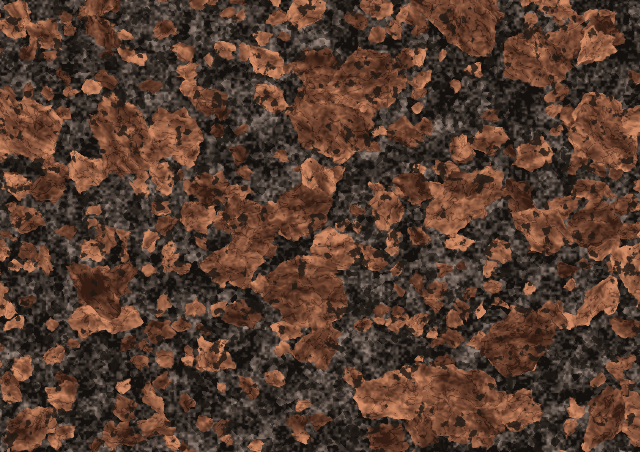
Write a Shadertoy shader that draws this texture.

```glsl
// Polished brown granite: a dark speckled matrix of tiny mineral grains, overlaid
// with three sizes of ragged, many-sided feldspar crystals. Each crystal has its
// own tone, cleavage streaks and dark cracks. Lengths are in canvas heights.

const vec3 BLACK_MICA = vec3(0.075, 0.062, 0.050);
const vec3 CHARCOAL   = vec3(0.28, 0.24, 0.215);
const vec3 PALE_GREY  = vec3(0.54, 0.47, 0.43);
const vec3 DEEP_BROWN = vec3(0.21, 0.115, 0.075);
const vec3 RUST       = vec3(0.45, 0.275, 0.195);
const vec3 SALMON     = vec3(0.76, 0.50, 0.36);

// Four random values in 0..1 for an integer cell and a seed
vec4 hash4(vec2 cell, float seed) {
    uvec4 v = uvec4(ivec4(ivec2(cell), int(seed), 17));
    v = v * 1664525u + 1013904223u;
    v += v.yzxy * v.wxyz;
    v ^= v >> 16u;
    v += v.yzxy * v.wxyz;
    v ^= v >> 15u;
    return vec4(v & 0xffffu) / 65535.0;
}

float noise(vec2 p, float seed) {
    vec2 i = floor(p), f = fract(p);
    f = f * f * (3.0 - 2.0 * f);
    float low  = mix(hash4(i, seed).x, hash4(i + vec2(1, 0), seed).x, f.x);
    float high = mix(hash4(i + vec2(0, 1), seed).x, hash4(i + vec2(1, 1), seed).x, f.x);
    return mix(low, high, f.y);
}

float fbm(vec2 p, float seed) {
    float sum = 0.0, amp = 0.533;
    for (int i = 0; i < 4; i++) {
        sum += amp * noise(p, seed + float(i));
        p = mat2(1.6, 1.2, -1.2, 1.6) * p;
        amp *= 0.5;
    }
    return sum;
}

vec2 rotate(vec2 p, float angle) {
    float c = cos(angle), s = sin(angle);
    return vec2(c * p.x - s * p.y, s * p.x + c * p.y);
}

vec3 ramp(float t, vec3 low, vec3 middle, vec3 high) {
    t = clamp(t, 0.0, 1.1) * 2.0;
    return t < 1.0 ? mix(low, middle, t) : mix(middle, high, t - 1.0);
}

// Random tone of the nearest grain in a jittered grid
float grainTone(vec2 p, float seed) {
    float nearest = 9.0, tone = 0.0;
    for (int k = 0; k < 9; k++) {
        vec2 cell = floor(p) + vec2(k % 3, k / 3) - 1.0;
        vec4 h = hash4(cell, seed);
        float d = length(cell + h.xy - p);
        if (d < nearest) { nearest = d; tone = h.z; }
    }
    return tone;
}

// Signed distance to an irregular convex polygon
float polygonDistance(vec2 q, float radius, vec2 cell, float seed) {
    float d = -1.0;
    for (int k = 0; k < 7; k++) {
        vec4 h = hash4(cell, seed + float(k));
        float angle = (float(k) + 0.7 * h.x) * 6.2832 / 7.0;
        d = max(d, dot(q, vec2(cos(angle), sin(angle))) - radius * mix(0.72, 1.15, h.y));
    }
    return d;
}

vec3 matrixColor(vec2 p) {
    float tone = 0.34 + 0.5 * (grainTone(p / 0.015, 3.0) - 0.5);
    tone += 1.1 * (fbm(p * 32.0, 11.0) - 0.5);
    tone += 0.75 * (noise(p * 165.0, 23.0) - 0.5);
    return ramp(tone, BLACK_MICA, CHARCOAL, PALE_GREY);
}

vec3 crystalColor(vec2 local, float depth, float heat, float seed) {
    float streaks = fbm(local * vec2(22.0, 75.0), seed);
    float patches = fbm(local * 38.0, seed + 7.0);
    float tone = 0.49 + 0.60 * (heat - 0.5) + 0.95 * (streaks - 0.5);
    tone += 0.8 * (patches - 0.5) + 0.35 * (noise(local * 170.0, seed + 13.0) - 0.5);
    tone += 0.14 * (1.0 - smoothstep(0.0, 0.022, depth));
    float crack = 1.0 - smoothstep(0.008, 0.035, abs(fbm(local * vec2(30.0, 48.0), seed + 19.0) - 0.5));
    tone -= 0.26 * crack;
    return ramp(tone, DEEP_BROWN, RUST, SALMON);
}

vec3 addCrystals(vec3 color, vec2 p, float size, float density, float seed, float pixel) {
    float erosion = 0.016 * (fbm(p * 65.0, seed + 31.0) - 0.5);
    for (int k = 0; k < 9; k++) {
        vec2 cell = floor(p / size) + vec2(k % 3, k / 3) - 1.0;
        vec4 h = hash4(cell, seed);
        if (h.w > density) continue;
        vec2 centre = (cell + 0.5 + 0.65 * (h.xy - 0.5)) * size;
        vec4 look = hash4(cell, seed + 50.0);
        vec2 local = rotate(p - centre, (look.x - 0.5) * 2.4);
        vec2 shape = local * vec2(mix(0.78, 1.0, look.y), mix(1.0, 1.4, look.y));
        float d = polygonDistance(shape, size * mix(0.28, 0.54, h.z), cell, seed + 60.0) + erosion;
        if (d > pixel) continue;
        vec3 crystal = crystalColor(local, -d, look.z, seed + floor(look.w * 900.0));
        color = mix(color, crystal, 1.0 - smoothstep(-pixel, pixel, d));
    }
    return color;
}

void mainImage(out vec4 fragColor, in vec2 fragCoord) {
    vec2 p = fragCoord / iResolution.y;
    float pixel = 0.75 / iResolution.y;
    vec2 wobble = vec2(fbm(p * 26.0, 71.0), fbm(p * 26.0, 83.0)) - 0.5;
    vec2 bent = p + 0.022 * wobble;
    vec3 color = matrixColor(p);
    color = addCrystals(color, bent, 0.043, 0.42, 100.0, pixel);
    color = addCrystals(color, bent, 0.080, 0.40, 300.0, pixel);
    color = addCrystals(color, bent, 0.155, 0.36, 500.0, pixel);
    // Stray black mica flecks over everything
    float flecks = smoothstep(0.64, 0.72, fbm(p * 48.0, 97.0));
    fragColor = vec4(mix(color, BLACK_MICA * 1.5, 0.8 * flecks), 1.0);
}
```
